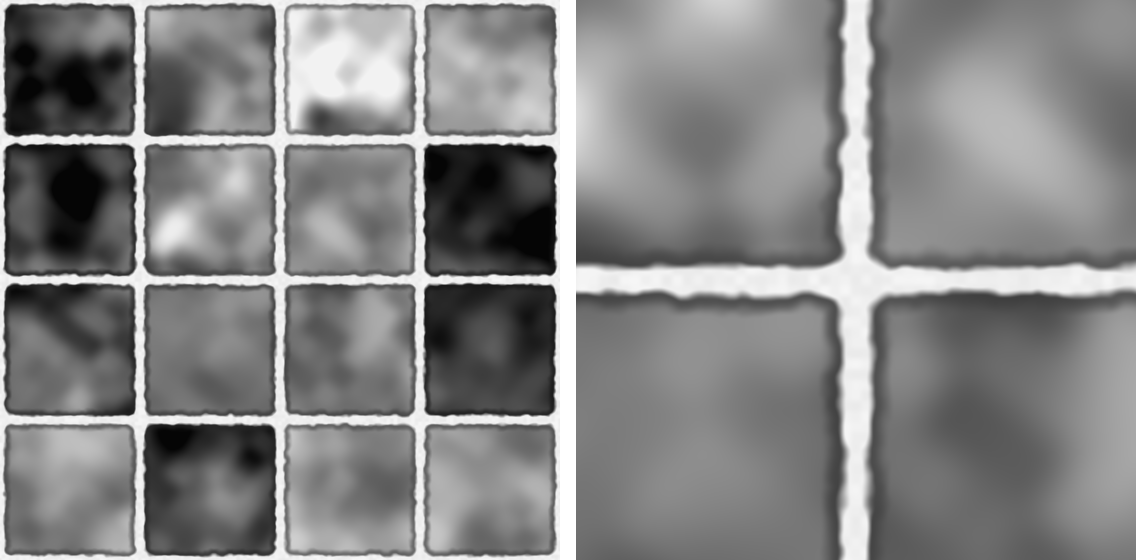
Left, the full canvas; right, a detail of the centre.
This pattern is drawn by a WebGL 2 fragment shader. Its source:

```glsl
#version 300 es
precision highp float;
// Four by four grid of cloudy grey rounded tiles with rough edges and pale grout.

#define TILES 4.0
#define HALF_SIZE 0.468
#define CORNER_RADIUS 0.055
#define EDGE_BLUR 0.012
#define WOBBLE_SCALE 17.0
#define WOBBLE_DEPTH 0.020
#define CLOUD_SCALE 2.7
#define RIM_WIDTH 0.055
#define RIM_SHADE 0.62
#define GROUT_TONE 0.94

uniform vec2 u_resolution;
out vec4 fragColor;

// Mean tone and cloud contrast of each tile, rows from the bottom up.
const mat4 TONE = mat4(
    0.58, 0.32, 0.63, 0.58,
    0.30, 0.45, 0.52, 0.19,
    0.17, 0.54, 0.60, 0.18,
    0.32, 0.44, 0.70, 0.58);
const mat4 CONTRAST = mat4(
    0.30, 0.42, 0.28, 0.22,
    0.42, 0.15, 0.38, 0.22,
    0.42, 0.42, 0.24, 0.36,
    0.58, 0.44, 0.60, 0.36);

float hash(vec2 p) {
    vec3 q = fract(vec3(p.xyx) * 0.1031);
    q += dot(q, q.yzx + 33.33);
    return fract((q.x + q.y) * q.z);
}

float valueNoise(vec2 p) {
    vec2 i = floor(p);
    vec2 f = fract(p);
    f = f * f * f * (f * (f * 6.0 - 15.0) + 10.0);
    float low = mix(hash(i), hash(i + vec2(1.0, 0.0)), f.x);
    float high = mix(hash(i + vec2(0.0, 1.0)), hash(i + vec2(1.0)), f.x);
    return mix(low, high, f.y);
}

// Two octaves, the second one turned to hide the lattice.
float clouds(vec2 p) {
    vec2 turned = mat2(0.8, 0.6, -0.6, 0.8) * p;
    return 0.68 * valueNoise(p) + 0.32 * valueNoise(turned * 2.1 + 7.3);
}

float roundedBox(vec2 p, float halfSize, float radius) {
    vec2 q = abs(p) - halfSize + radius;
    return length(max(q, 0.0)) + min(max(q.x, q.y), 0.0) - radius;
}

void main() {
    vec2 grid = gl_FragCoord.xy / u_resolution * TILES;
    vec2 cell = min(floor(grid), TILES - 1.0);
    vec2 local = grid - cell - 0.5;
    ivec2 id = ivec2(cell);

    // Rough outline
    float wobble = valueNoise(grid * WOBBLE_SCALE) - 0.5;
    wobble += 0.4 * (valueNoise(grid * WOBBLE_SCALE * 2.0 + 31.0) - 0.5);
    float dist = roundedBox(local, HALF_SIZE, CORNER_RADIUS) + wobble * WOBBLE_DEPTH;

    // Cloudy tile face, offset anew for each tile
    float mottling = clouds(local * CLOUD_SCALE + cell * 19.7 + 50.0) - 0.5;
    float mean = TONE[id.y][id.x];
    float face = clamp(mean + 2.0 * CONTRAST[id.y][id.x] * mottling, 0.02, 0.95);

    // Soft dark rim
    float rim = smoothstep(-RIM_WIDTH, -0.2 * RIM_WIDTH, dist);
    face = mix(face, mix(face, mean, 0.5) * RIM_SHADE, rim);

    // Faintly speckled grout
    float grout = GROUT_TONE + 0.05 * (valueNoise(grid * 40.0) - 0.5);
    float blur = max(EDGE_BLUR, TILES / u_resolution.y);
    float tone = mix(face, grout, smoothstep(-blur, blur, dist));
    fragColor = vec4(vec3(tone), 1.0);
}
```
